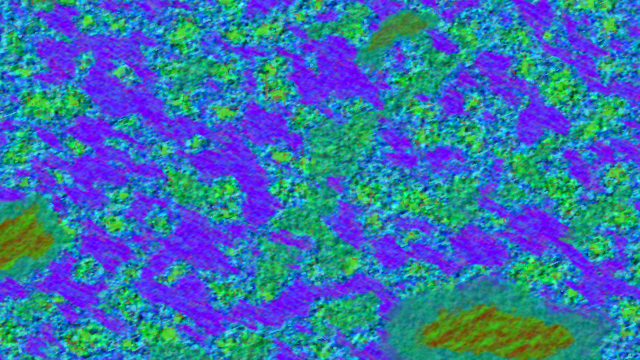
A Shadertoy shader for this texture map:

```glsl
float hash(vec2 p) {
    vec3 q = fract(vec3(p.xyx) * 0.1031);
    q += dot(q, q.yzx + 33.33);
    return fract((q.x + q.y) * q.z);
}

float noise(vec2 p) {
    vec2 i = floor(p), f = fract(p);
    f = f * f * (3.0 - 2.0 * f);
    return mix(mix(hash(i), hash(i + vec2(1, 0)), f.x),
               mix(hash(i + vec2(0, 1)), hash(i + vec2(1, 1)), f.x), f.y);
}

float fbm(vec2 p) {
    float sum = 0.0, amp = 0.53;
    for (int i = 0; i < 4; i++) {
        sum += amp * noise(p);
        p = mat2(1.6, 1.2, -1.2, 1.6) * p + 17.3;
        amp *= 0.5;
    }
    return sum;
}

// Coordinates along and across a direction
vec2 alongAcross(vec2 p, vec2 dir) {
    return vec2(dot(p, dir), dot(p, vec2(-dir.y, dir.x)));
}

// Jittered tufts of varied size, 1 at the centre of each
float tufts(vec2 p) {
    vec2 cell = floor(p);
    float best = 0.0;
    for (int y = -1; y <= 1; y++)
    for (int x = -1; x <= 1; x++) {
        vec2 id = cell + vec2(x, y);
        vec2 d = p - id - 0.15 - 0.7 * vec2(hash(id), hash(id + 71.0));
        float size = mix(0.2, 0.48, hash(id + 133.0));
        best = max(best, exp(-dot(d, d) / (size * size)));
    }
    return best;
}

// Height to hue: violet valleys up to green crests
vec3 heightColor(float z) {
    vec3 c = mix(vec3(0.37, 0.15, 0.95), vec3(0.19, 0.39, 0.84), smoothstep(-0.75, -0.35, z));
    c = mix(c, vec3(0.12, 0.53, 0.73), smoothstep(-0.4, -0.05, z));
    c = mix(c, vec3(0.11, 0.60, 0.53), smoothstep(0.25, 0.7, z));
    return mix(c, vec3(0.08, 0.67, 0.34), smoothstep(0.65, 1.15, z));
}

void mainImage(out vec4 fragColor, in vec2 fragCoord) {
    vec2 p = fragCoord / iResolution.y;
    vec2 warp = vec2(fbm(p * 9.0), fbm(p * 9.0 + 40.0)) - 0.5;
    vec2 ripple = vec2(fbm(p * 40.0), fbm(p * 40.0 + 90.0)) - 0.5;
    vec2 w = p + 0.08 * warp + 0.022 * ripple;

    // Relief: falling valleys, rising ridges, tufts and streaks
    vec2 v = alongAcross(w, vec2(0.77, -0.64));
    vec2 r = alongAcross(w, vec2(0.78, 0.62));
    float valley = (0.5 * noise(v * vec2(3.5, 14.0) + 5.0) + 0.5 * noise(v * vec2(8.0, 24.0) + 47.0) - 0.5) * 6.5;
    float ridge = (noise(r * vec2(5.5, 14.0) + 23.0) - 0.5) * 5.0;
    float tuft = tufts(w * vec2(7.4, 9.2));
    vec2 s = alongAcross(p + 0.03 * warp, vec2(0.86, -0.5));
    float streak = fbm(s * vec2(16.0, 42.0)) - 0.5;
    float z = 0.3 * valley + 0.24 * ridge + 1.7 * (tuft - 0.36) + 2.6 * streak;
    float rough = smoothstep(-0.9, 0.2, z);

    // Broad plateaus: centre and radii of each
    vec4 plateaus[3] = vec4[3](vec4(1.37, 0.07, 0.21, 0.085),
                               vec4(0.03, 0.34, 0.09, 0.06),
                               vec4(1.11, 0.90, 0.09, 0.03));
    float halo = 0.0, core = 0.0;
    for (int i = 0; i < 3; i++) {
        vec2 q = p + 0.11 * warp + 0.03 * ripple - plateaus[i].xy;
        if (i == 2) q = alongAcross(q, vec2(0.86, 0.5));
        float d = length(q / plateaus[i].zw);
        halo = max(halo, smoothstep(1.65, 1.15, d));
        core = max(core, smoothstep(1.05, 0.88, d) * (i == 2 ? 0.6 : 1.0));
    }

    // Smoother green ridges, calmer than the tufted ground
    float mesa = smoothstep(1.1, 1.6, ridge + 0.2 * valley + 2.0 * streak);
    float calm = max(halo, 0.5 * mesa);
    vec3 col = heightColor(z);
    col = mix(col, vec3(0.09, 0.61, 0.40), 0.75 * mesa);
    col += vec3(0.12, 0.0, -0.1) * exp(-(z + 0.65) * (z + 0.65) * 90.0);

    // Long faint strokes on the valley floors
    float stroke = fbm(alongAcross(p, vec2(0.9, -0.43)) * vec2(30.0, 110.0)) - 0.5;
    col += stroke * vec3(-0.25, 0.6, -0.15) * (1.0 - rough);

    // Mottled grain, stronger on the raised ground
    vec2 g = alongAcross(p, vec2(0.93, 0.37));
    vec3 grain = vec3(noise(g * vec2(125.0, 175.0)),
                      noise(g * vec2(115.0, 185.0) + 31.0),
                      noise(g * vec2(120.0, 170.0) + 67.0)) - 0.5;
    col += grain * vec3(0.46, 0.54, 0.58) * mix(0.42, 1.0, rough) * (1.0 - 0.75 * calm);

    // Embossed light across the fine relief
    float lit = fbm(p * 55.0) - fbm(p * 55.0 + vec2(-0.4, 0.45));
    col += lit * vec3(0.3, 0.7, 0.45) * rough * (1.0 - 0.6 * calm);

    // Lime tuft hearts, pale glints and red sparks
    float fleck = noise(p * 70.0 + 11.0);
    float heart = smoothstep(0.6, 0.95, tuft) * rough * (1.0 - calm);
    col = mix(col, vec3(0.38, 0.88, 0.17), 0.75 * heart * smoothstep(0.4, 0.75, fleck));
    float glint = smoothstep(0.76, 0.9, noise(g * vec2(65.0, 125.0) + 53.0));
    col = mix(col, vec3(0.38, 0.86, 0.92), 0.6 * glint * rough * (1.0 - calm));
    float spark = smoothstep(0.8, 0.92, noise(p * 100.0 + 83.0)) * smoothstep(0.3, 0.7, tuft);
    col = mix(col, vec3(0.66, 0.28, 0.22), 0.55 * spark * (1.0 - halo));

    // Plateau slopes and their brushed olive tops
    vec3 slope = vec3(0.09, 0.58, 0.45) + grain * 0.16 + lit * 0.2;
    col = mix(col, slope, 0.88 * halo);
    vec2 b = alongAcross(p + 0.03 * warp, vec2(0.8, 0.6)) * vec2(18.0, 46.0);
    float brush = fbm(b) - fbm(b + vec2(0.1, 0.5));
    vec3 olive = vec3(0.35, 0.49, 0.08) + brush * vec3(-0.35, 0.65, 0.1) + grain * 0.18;
    col = mix(col, olive, core);

    fragColor = vec4(clamp(col, 0.0, 1.0), 1.0);
}
```
